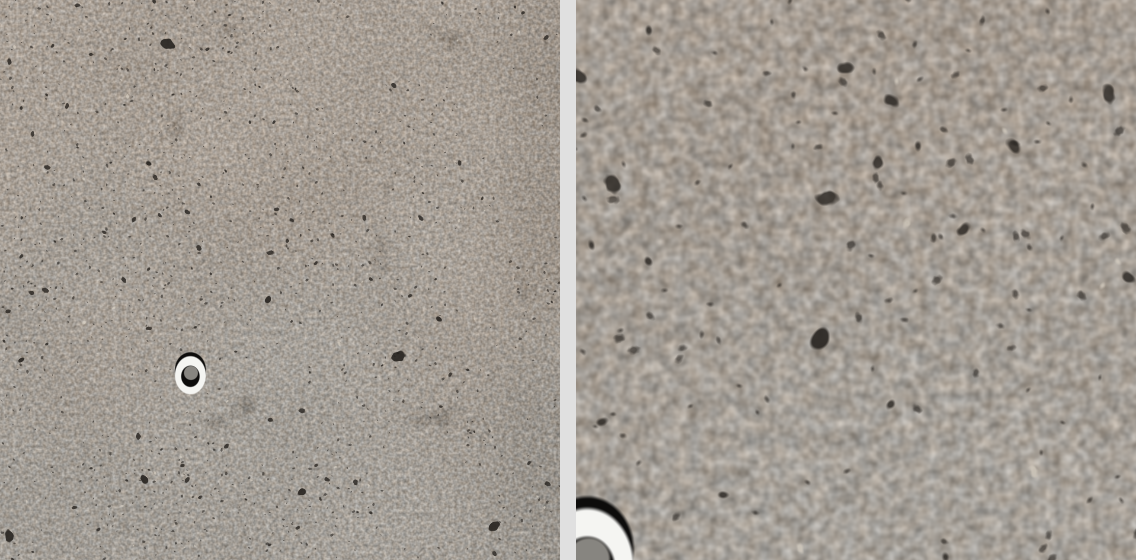
Left: the whole. Right: its middle third, enlarged.
Give the GLSL for this texture, as a Shadertoy shader.

```glsl
// Weathered concrete: a warm grey slab with fine sandy grain and soft stains,
// clustered dark air pores, pale sand specks and one white sleeve set in a hole.
// Gradient noise gives grain and stains; jittered cells scatter the pores.

const vec3 WARM_GREY = vec3(0.655, 0.620, 0.582);
const vec3 COOL_GREY = vec3(0.638, 0.618, 0.590);
const vec3 PORE_DARK = vec3(0.150, 0.135, 0.120);
const vec3 SAND_PALE = vec3(0.840, 0.810, 0.760);
const vec3 SLEEVE_WHITE = vec3(0.960, 0.960, 0.950);
const vec3 HOLE_BLACK = vec3(0.050, 0.048, 0.045);
const vec3 HOLE_GREY = vec3(0.530, 0.520, 0.500);

// Integer hash: a cell and a seed give two values in 0..1
vec2 hash2(vec2 cell, float seed) {
    uvec2 q = uvec2(ivec2(cell) + ivec2(4096)) * uvec2(1597u, 3812u + 3u);
    uint h = (q.x ^ (q.y * 2657u)) + uint(seed) * 7919u;
    h = (h ^ (h >> 15)) * 739391u;
    h = (h ^ (h >> 13)) * 668265u;
    h ^= h >> 16;
    uint k = (h ^ (h >> 7)) * 912931u;
    k ^= k >> 15;
    return vec2(h & 65535u, k & 65535u) / 65535.0;
}

float cornerSlope(vec2 cell, vec2 offset, float seed) {
    float angle = 6.2832 * hash2(cell, seed).x;
    return dot(vec2(cos(angle), sin(angle)), offset);
}

float gradientNoise(vec2 p, float seed) {
    vec2 i = floor(p), f = fract(p);
    vec2 u = f * f * f * (f * (f * 6.0 - 15.0) + 10.0);
    vec2 e = vec2(0.0, 1.0);
    float low = mix(cornerSlope(i, f, seed), cornerSlope(i + e.yx, f - e.yx, seed), u.x);
    float high = mix(cornerSlope(i + e, f - e, seed), cornerSlope(i + e.yy, f - e.yy, seed), u.x);
    return mix(low, high, u.y);
}

float fbm(vec2 p, float seed) {
    float sum = 0.0, amp = 1.0;
    for (int k = 0; k < 4; k++) {
        sum += amp * gradientNoise(p, seed + float(k));
        p = p * 2.03 + 7.3;
        amp *= 0.5;
    }
    return sum;
}

// Pores gather in patches, more of them toward the left
float poreDensity(vec2 uv) {
    float patches = 0.5 + 1.3 * gradientNoise(uv * 5.0, 31.0);
    return clamp(patches + 0.35 * (0.5 - uv.x), 0.08, 1.0);
}

// Coverage of irregular spots scattered over a jittered grid
float spots(vec2 uv, float cells, float minRadius, float maxRadius, float chance, float seed) {
    vec2 home = floor(uv * cells);
    float wobble = 0.35 * gradientNoise(uv * 1.1 / maxRadius, seed + 5.0);
    float cover = 0.0;
    for (int y = -1; y <= 1; y++)
    for (int x = -1; x <= 1; x++) {
        vec2 cell = home + vec2(x, y);
        vec2 pick = hash2(cell, seed + 1.0);
        vec2 center = (cell + hash2(cell, seed)) / cells;
        float radius = mix(minRadius, maxRadius, pick.y * pick.y);
        float angle = 6.2832 * hash2(cell, seed + 2.0).x;
        vec2 d = uv - center;
        vec2 axis = vec2(cos(angle), sin(angle));
        d = vec2(dot(d, axis) * 0.8, dot(d, vec2(-axis.y, axis.x)) * 1.2);
        float dist = length(d) - radius * (1.0 + wobble);
        float present = step(pick.x, chance * poreDensity(center));
        cover = max(cover, present * (1.0 - smoothstep(-0.0012, 0.0012, dist)));
    }
    return cover;
}

float ellipse(vec2 p, vec2 center, vec2 radii) {
    float dist = (length((p - center) / radii) - 1.0) * min(radii.x, radii.y);
    return 1.0 - smoothstep(-0.0014, 0.0014, dist);
}

vec3 drawSleeve(vec3 color, vec2 uv, vec2 center) {
    vec2 p = uv - center;
    color = mix(color, HOLE_BLACK, ellipse(p, vec2(0.0, 0.010), vec2(0.0275, 0.031)));
    color = mix(color, SLEEVE_WHITE, ellipse(p, vec2(0.0), vec2(0.0275, 0.034)));
    color = mix(color, HOLE_BLACK, ellipse(p, vec2(0.0, -0.002), vec2(0.0165, 0.019)));
    return mix(color, HOLE_GREY, ellipse(p, vec2(0.001, 0.004), vec2(0.0125, 0.0125)));
}

void mainImage(out vec4 fragColor, in vec2 fragCoord) {
    vec2 uv = fragCoord / iResolution.xy;

    // Slab tone: warm above, cooler below, dimmer at the right edge
    float warmth = smoothstep(0.1, 0.8, uv.y + 0.4 * gradientNoise(uv * 3.0, 11.0));
    vec3 color = mix(COOL_GREY, WARM_GREY, warmth);
    color -= 0.035 * smoothstep(0.82, 1.0, uv.x);
    color += 0.025 * fbm(uv * 4.0, 13.0);
    color -= 0.09 * smoothstep(0.42, 0.8, fbm(uv * vec2(8.0, 10.0), 19.0));

    // Sandy grain with a slight warm and cool variation
    float grain = 0.15 * gradientNoise(uv * 175.0, 41.0)
                + 0.09 * gradientNoise(uv * 95.0, 43.0)
                + 0.08 * gradientNoise(uv * 270.0, 47.0);
    color += grain + vec3(0.025, 0.0, -0.025) * gradientNoise(uv * 120.0, 53.0);

    // Pale specks, then pores from fine to large
    color = mix(color, SAND_PALE, 0.7 * spots(uv, 40.0, 0.0012, 0.0030, 0.06, 61.0));
    color = mix(color, PORE_DARK, 0.60 * spots(uv, 75.0, 0.0009, 0.0026, 0.34, 71.0));
    color = mix(color, PORE_DARK, 0.80 * spots(uv, 28.0, 0.0018, 0.0050, 0.28, 81.0));
    color = mix(color, PORE_DARK, 0.90 * spots(uv, 9.0, 0.0040, 0.0105, 0.30, 91.0));

    color = drawSleeve(color, uv, vec2(0.340, 0.330));
    fragColor = vec4(clamp(color, 0.0, 1.0), 1.0);
}
```
